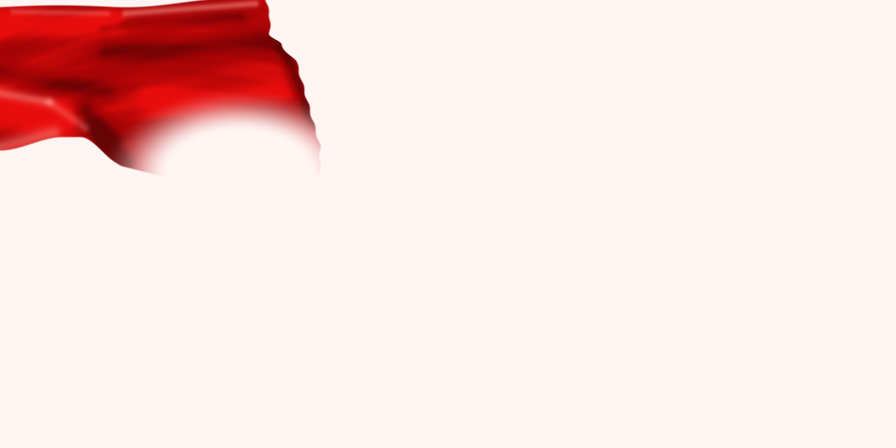
Write a WebGL 1 fragment shader that draws this background.

```glsl
precision highp float;
// A red silk cloth hangs in the upper left corner of a pale rose field.
// Edge curves cut its outline, soft strokes and layered sines shade the folds,
// and an elliptical mist dissolves its lower right part.
uniform vec2 u_resolution;

const vec3 PAPER = vec3(1.0, 0.961, 0.953);
const vec3 SHADOW_RED = vec3(0.40, 0.01, 0.015);
const vec3 DEEP_RED = vec3(0.66, 0.015, 0.02);
const vec3 BRIGHT_RED = vec3(0.91, 0.05, 0.05);
const vec3 SHEEN = vec3(1.0, 0.58, 0.54);
const vec2 MIST_CENTER = vec2(0.534, 0.39);
const vec2 MIST_RADII = vec2(0.229, 0.141);
const float MIST_INNER = 0.68;
const float MIST_OUTER = 1.38;
const float WRINKLE_STRENGTH = 0.20;

// Cloth outline; y is measured downward from the top of the canvas.
float topEdge(float x) {
  return (0.020 - 0.004 * sin(12.0 * x)) * (1.0 - smoothstep(0.25, 0.53, x)) - 0.004;
}

float bottomEdge(float x) {
  return 0.336 - 0.030 * smoothstep(0.0, 0.14, x)
    + 0.062 * smoothstep(0.18, 0.275, x)
    + 0.025 * clamp((x - 0.26) / 0.10, 0.0, 1.0);
}

float rightEdge(float y) {
  return 0.592 + 0.010 * smoothstep(0.0, 0.03, y)
    + 0.025 * smoothstep(0.075, 0.10, y)
    + 0.035 * smoothstep(0.10, 0.14, y)
    + 0.052 * clamp((y - 0.14) / 0.185, 0.0, 1.0)
    + 0.002 * sin(140.0 * y);
}

// Soft brush stroke from a to b with a Gaussian profile.
float stroke(vec2 p, vec2 a, vec2 b, float width) {
  vec2 ab = b - a;
  float along = clamp(dot(p - a, ab) / dot(ab, ab), 0.0, 1.0);
  vec2 offset = (p - a - ab * along) / width;
  return exp(-dot(offset, offset));
}

// Fine creases that run mostly along the cloth.
float wrinkles(vec2 p) {
  float sum = 0.0;
  float frequency = 38.0;
  float weight = 0.5;
  for (int i = 0; i < 4; i++) {
    float drift = 0.035 * sin(7.0 * p.x + float(i) * 1.9);
    sum += weight * sin(frequency * (p.y + drift + 0.12 * p.x) + 3.0 * sin(5.0 * p.x));
    frequency *= 1.8;
    weight *= 0.6;
  }
  return sum;
}

vec3 clothColor(vec2 p) {
  // Broad lit and shaded folds.
  float light = 0.52 + WRINKLE_STRENGTH * wrinkles(p);
  light += 0.40 * stroke(p, vec2(0.0, 0.055), vec2(0.25, 0.045), 0.030);
  light += 0.45 * stroke(p, vec2(0.0, 0.245), vec2(0.14, 0.265), 0.050);
  light += 0.35 * stroke(p, vec2(0.34, 0.215), vec2(0.62, 0.20), 0.035);
  light -= 0.40 * stroke(p, vec2(0.0, 0.165), vec2(0.24, 0.205), 0.022);
  light -= 0.40 * stroke(p, vec2(0.24, 0.115), vec2(0.62, 0.10), 0.028);
  light -= 0.30 * stroke(p, vec2(0.23, 0.06), vec2(0.54, 0.04), 0.014);
  light -= 0.75 * stroke(p, vec2(0.19, 0.25), vec2(0.28, 0.37), 0.028);
  light -= 0.60 * stroke(p, vec2(0.635, 0.11), vec2(0.70, 0.27), 0.016);
  vec3 color = mix(SHADOW_RED, DEEP_RED, smoothstep(-0.15, 0.45, light));
  color = mix(color, BRIGHT_RED, smoothstep(0.4, 0.9, light));

  // Narrow silky highlights.
  float sheen = 0.50 * stroke(p, vec2(0.28, 0.030), vec2(0.57, 0.008), 0.008);
  sheen += 0.30 * stroke(p, vec2(0.03, 0.026), vec2(0.24, 0.030), 0.007);
  sheen += 0.45 * stroke(p, vec2(0.0, 0.208), vec2(0.11, 0.228), 0.011);
  sheen += 0.30 * stroke(p, vec2(0.11, 0.228), vec2(0.19, 0.285), 0.010);
  sheen += 0.45 * stroke(p, vec2(0.0, 0.328), vec2(0.12, 0.297), 0.016);
  return mix(color, SHEEN, clamp(sheen, 0.0, 1.0));
}

void main() {
  vec2 p = gl_FragCoord.xy / u_resolution.y;
  p.y = 1.0 - p.y;

  // Antialiased cloth coverage.
  float inside = min(p.y - topEdge(p.x), bottomEdge(p.x) - p.y);
  inside = min(inside, rightEdge(p.y) - p.x);
  float soft = 1.2 / u_resolution.y;
  float coverage = smoothstep(-soft, soft, inside);

  // Mist over the lower right part.
  float mistDistance = length((p - MIST_CENTER) / MIST_RADII);
  coverage *= smoothstep(MIST_INNER, MIST_OUTER, mistDistance);

  gl_FragColor = vec4(mix(PAPER, clothColor(p), coverage), 1.0);
}
```
